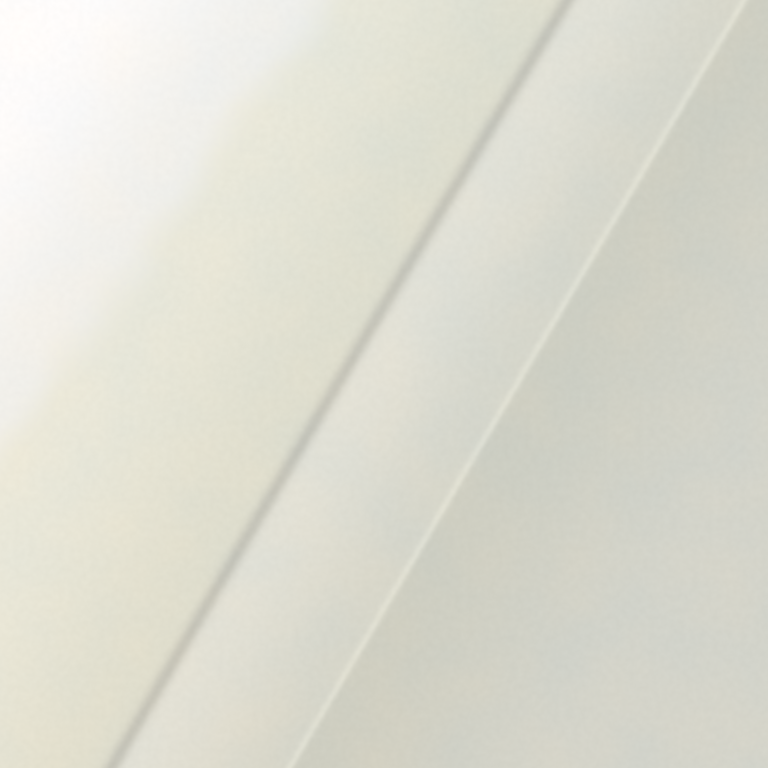
Write a WebGL 2 fragment shader that draws this texture.

```glsl
#version 300 es
precision highp float;
// Pale folded paper: a bright upper left corner, a soft dark crease and a
// thin light ridge, both running diagonally. Signed distances to the two folds
// drive the shading; layered gradient noise supplies the grain and mottling.

uniform vec2 u_resolution;
out vec4 fragColor;

// Folds are x = offset + slope * y + bend * y * y, in canvas units
const vec3 CREASE_LINE = vec3(0.145, 0.584, 0.010);
const vec3 RIDGE_LINE = vec3(0.377, 0.592, 0.0);
const vec3 GLOW_LINE = vec3(-0.285, 0.705, 0.0);
const float CREASE_WIDTH = 0.0095;
const float RIDGE_WIDTH = 0.0050;

const vec3 WHITE = vec3(0.988, 0.986, 0.988);
const vec3 GLOW_EDGE = vec3(0.937, 0.937, 0.922);
const vec3 LEFT_PAPER = vec3(0.908, 0.908, 0.858);
const vec3 LEFT_SHADE = vec3(0.868, 0.868, 0.810);
const vec3 STRIP_LIGHT = vec3(0.882, 0.882, 0.843);
const vec3 STRIP_SHADE = vec3(0.835, 0.838, 0.795);
const vec3 RIGHT_SHADE = vec3(0.804, 0.808, 0.762);
const vec3 RIGHT_PAPER = vec3(0.828, 0.830, 0.792);
const vec3 CREASE_DARK = vec3(0.752, 0.752, 0.715);
const vec3 RIDGE_LIGHT = vec3(0.882, 0.884, 0.836);
const vec3 WARM_TINT = vec3(0.012, 0.000, -0.012);

const float GRAIN_SCALE = 110.0;
const float GRAIN_AMOUNT = 0.017;
const float MOTTLE_SCALE = 9.0;
const float MOTTLE_AMOUNT = 0.012;

vec2 hashGradient(vec2 cell) {
    vec3 q = fract(cell.xyx * vec3(0.1031, 0.1030, 0.0973));
    q += dot(q, q.yzx + 33.33);
    float angle = 6.28318 * fract((q.x + q.y) * q.z);
    return vec2(cos(angle), sin(angle));
}

float gradientNoise(vec2 p) {
    vec2 i = floor(p), f = fract(p);
    vec2 u = f * f * f * (f * (f * 6.0 - 15.0) + 10.0);
    vec2 e = vec2(1.0, 0.0);
    float a = dot(hashGradient(i), f);
    float b = dot(hashGradient(i + e.xy), f - e.xy);
    float c = dot(hashGradient(i + e.yx), f - e.yx);
    float d = dot(hashGradient(i + e.xx), f - e.xx);
    return mix(mix(a, b, u.x), mix(c, d, u.x), u.y);
}

float fbm(vec2 p) {
    float sum = 0.0, weight = 0.6;
    for (int octave = 0; octave < 3; octave++) {
        sum += weight * gradientNoise(p);
        p = mat2(1.6, 1.2, -1.2, 1.6) * p + 7.3;
        weight *= 0.5;
    }
    return sum;
}

// Approximate signed distance, positive to the right of the fold
float foldDistance(vec2 p, vec3 line) {
    float slope = line.y + 2.0 * line.z * p.y;
    return (p.x - line.x - p.y * (line.y + line.z * p.y)) * inversesqrt(1.0 + slope * slope);
}

float bell(float d, float width) {
    return exp(-d * d / (width * width));
}

void main() {
    vec2 uv = gl_FragCoord.xy / u_resolution;
    float pixel = 1.0 / min(u_resolution.x, u_resolution.y);
    float crease = foldDistance(uv, CREASE_LINE);
    float ridge = foldDistance(uv, RIDGE_LINE);
    float mottle = fbm(uv * MOTTLE_SCALE);
    float grain = fbm(uv * GRAIN_SCALE);

    // Left sheet, darkening toward the crease, with the corner glow
    vec3 left = mix(LEFT_PAPER, LEFT_SHADE, smoothstep(-0.30, 0.0, crease));
    float glow = foldDistance(uv, GLOW_LINE) + 0.035 * mottle + 0.012 * grain;
    left = mix(left, GLOW_EDGE, 1.0 - smoothstep(-0.035, 0.035, glow));
    left = mix(left, WHITE, 1.0 - smoothstep(-0.27, -0.01, glow));

    // Strip between the folds, then the right sheet
    float across = clamp(crease / max(crease - ridge, 0.01), 0.0, 1.0);
    vec3 strip = mix(STRIP_LIGHT, STRIP_SHADE, smoothstep(0.05, 1.0, across));
    vec3 right = mix(RIGHT_SHADE, RIGHT_PAPER, smoothstep(0.0, 0.32, ridge));

    vec3 color = mix(left, strip, smoothstep(-0.004, 0.012, crease));
    color = mix(color, right, smoothstep(-0.002 - pixel, 0.002 + pixel, ridge));

    // Fold lines
    color = mix(color, CREASE_DARK, 0.85 * bell(crease, CREASE_WIDTH));
    color = mix(color, RIDGE_LIGHT, 0.85 * bell(ridge, RIDGE_WIDTH));

    // Warmth toward the lower left, paper mottling and grain
    float warmth = (1.0 - smoothstep(0.2, 1.1, uv.x + 0.6 * uv.y)) + 2.0 * mottle;
    color += WARM_TINT * warmth * 0.7;
    color += MOTTLE_AMOUNT * mottle + GRAIN_AMOUNT * grain;

    fragColor = vec4(clamp(color, 0.0, 1.0), 1.0);
}
```
